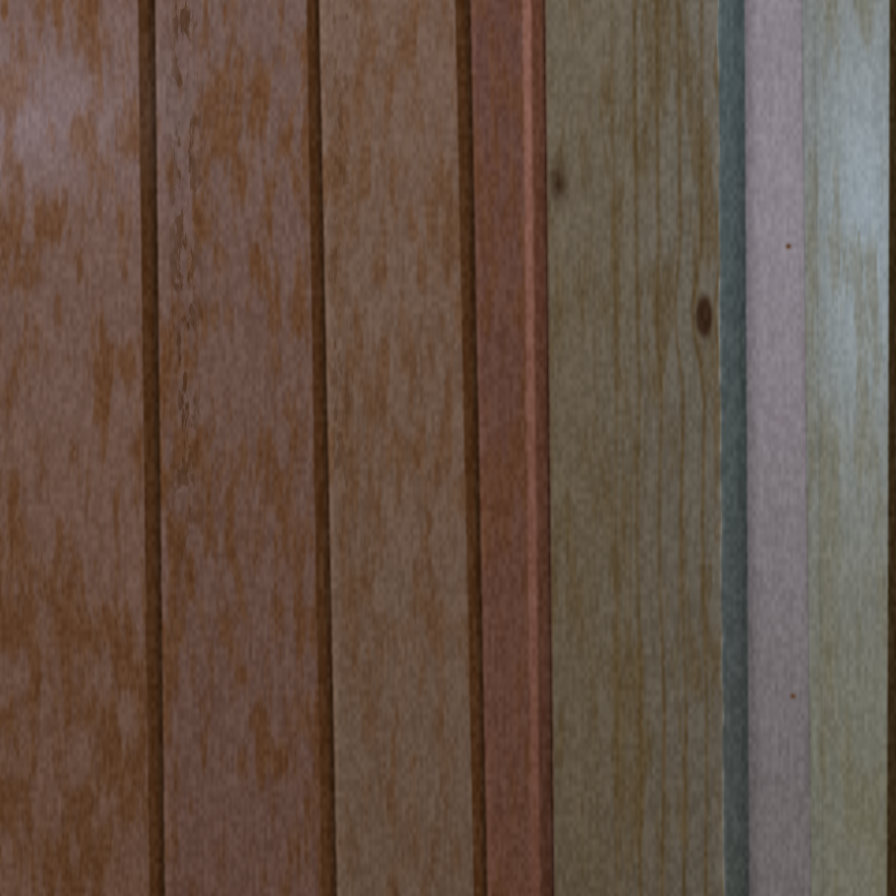
Reproduce this texture procedurally as a WebGL 1 fragment shader.

```glsl
precision highp float;
// Weathered wooden wall: brown planks, dark grooves, a knotted pine board and pale trim.
uniform vec2 u_resolution;

#define EDGE_SOFT 0.0022
#define GRAIN_AMOUNT 0.72
#define FIBER_AMOUNT 0.055
#define RING_AMOUNT 0.6
#define HAZE_COLOR vec3(0.07, 0.09, 0.13)
#define GROOVE_COLOR vec3(0.25, 0.155, 0.085)
#define STAIN_COLOR vec3(0.34, 0.21, 0.11)
#define KNOT_COLOR vec3(0.20, 0.13, 0.08)

float hash(vec2 p) {
  vec3 q = fract(vec3(p.xyx) * 0.1031);
  q += dot(q, q.yzx + 33.33);
  return fract((q.x + q.y) * q.z);
}

float noise(vec2 p) {
  vec2 i = floor(p), f = fract(p);
  f = f * f * (3.0 - 2.0 * f);
  return mix(mix(hash(i), hash(i + vec2(1.0, 0.0)), f.x),
             mix(hash(i + vec2(0.0, 1.0)), hash(i + vec2(1.0)), f.x), f.y);
}

float fbm(vec2 p) {
  float sum = 0.0, amp = 0.5;
  for (int i = 0; i < 4; i++) {
    sum += amp * noise(p);
    p = p * 2.03 + 17.1;
    amp *= 0.5;
  }
  return sum;
}

// Signed distance to the right of a slanted edge
float side(vec2 p, float bottom, float top) { return p.x - mix(bottom, top, p.y); }

float cover(float d) { return smoothstep(-EDGE_SOFT, EDGE_SOFT, d); }

float spot(vec2 p, vec2 center, vec2 radius) {
  vec2 d = (p - center) / radius;
  return exp(-dot(d, d));
}

// Dark groove with a shaded core and a lit lip
vec3 groove(vec3 col, vec2 p, vec2 left, vec2 right) {
  float a = side(p, left.x, left.y), b = side(p, right.x, right.y);
  float depth = clamp(a / (a - b), 0.0, 1.0);
  vec3 inner = GROOVE_COLOR * (1.15 - 0.35 * smoothstep(0.4, 0.95, depth));
  col *= 1.0 + 0.09 * exp(-abs(b - 0.003) / 0.003);
  return mix(col, inner, cover(a) * cover(-b));
}

void main() {
  vec2 p = gl_FragCoord.xy / u_resolution;
  float y = p.y;
  float board2 = cover(side(p, 0.175, 0.163));
  float board3 = cover(side(p, 0.368, 0.349));
  float redBoard = cover(side(p, 0.537, 0.517));
  float pineEdge = side(p, 0.619, 0.609);
  float stripEdge = side(p, 0.808, 0.801) + 0.002 * (noise(vec2(3.0, y * 24.0)) - 0.5);
  float trimEdge = side(p, 0.836, 0.831);
  float paleEdge = side(p, 0.905, 0.895);

  // Plank tones, cooler toward the top
  vec3 col = mix(vec3(0.385, 0.28, 0.225), vec3(0.45, 0.355, 0.325), y);
  col = mix(col, mix(vec3(0.365, 0.265, 0.225), vec3(0.435, 0.345, 0.315), y), board2);
  col = mix(col, mix(vec3(0.375, 0.30, 0.245), vec3(0.445, 0.355, 0.305), y), board3);
  col = mix(col, mix(vec3(0.355, 0.235, 0.185), vec3(0.385, 0.265, 0.235), y), redBoard);

  // Mottled stains: short streaks inside broad soft patches
  float plank = board2 + board3 + redBoard;
  vec2 g = p + vec2(0.02 * noise(p * vec2(9.0, 5.0)), 0.0);
  float streak = fbm(g * vec2(95.0, 20.0) + plank * 31.0);
  float patches = fbm(g * vec2(16.0, 7.0) + plank * 13.0);
  float stain = smoothstep(0.40, 0.66, streak * 0.65 + patches * 0.35);
  col = mix(col, STAIN_COLOR * (0.95 + 0.22 * y), stain * GRAIN_AMOUNT * (1.0 - 0.35 * board3));
  float flecks = smoothstep(0.48, 0.62, fbm(p * vec2(150.0, 45.0)));
  float band = exp(-pow((p.x - 0.207) / 0.016, 2.0)) + 0.5 * exp(-pow((p.x - 0.38) / 0.018, 2.0));
  col = mix(col, STAIN_COLOR * 0.82, flecks * 0.65 * band * smoothstep(0.25, 0.5, y));
  float vein = abs(y - 0.43 - 1.5 * abs(p.x - 0.475) - 0.06 * noise(p * 30.0));
  col = mix(col, STAIN_COLOR, 0.4 * exp(-vein / 0.012) * spot(p, vec2(0.45, 0.47), vec2(0.05, 0.09)));

  // Grooves and raised ridge
  col = groove(col, p, vec2(0.167, 0.154), vec2(0.184, 0.173));
  col = groove(col, p, vec2(0.359, 0.342), vec2(0.376, 0.356));
  col = groove(col, p, vec2(0.529, 0.508), vec2(0.544, 0.525));
  float ridge = side(p, 0.598, 0.588);
  col = mix(col, vec3(0.35, 0.22, 0.165) * (0.85 + 0.2 * y), cover(ridge));
  col = mix(col, mix(vec3(0.40, 0.26, 0.21), vec3(0.53, 0.37, 0.32), y), smoothstep(0.0075, 0.002, abs(ridge)));
  col *= 1.0 - 0.35 * exp(-abs(pineEdge + 0.002) / 0.002);

  // Pine board: thin growth lines swerve around the knot
  vec2 knot = vec2(0.786, 0.647);
  float ringX = p.x + 0.007 * y + 0.014 * spot(p, knot, vec2(0.05, 0.06)) + 0.006 * noise(vec2(p.x * 12.0, y * 5.0));
  float rings = pow(0.5 + 0.5 * cos(6.2832 * (ringX - 0.719) / 0.0245), 9.0);
  rings *= smoothstep(0.64, 0.73, p.x) * (0.55 + 0.45 * noise(vec2(ringX * 41.0, y * 6.0)));
  vec3 pine = mix(vec3(0.35, 0.305, 0.24), vec3(0.415, 0.375, 0.315), y);
  pine += vec3(0.0, 0.015, 0.035) * smoothstep(0.64, 0.78, p.x);
  pine = mix(pine, vec3(0.33, 0.26, 0.15), 0.5 * smoothstep(0.42, 0.7, fbm(p * vec2(80.0, 12.0))));
  pine = mix(pine, vec3(0.31, 0.23, 0.11), RING_AMOUNT * rings);
  pine = mix(pine, KNOT_COLOR, 0.8 * spot(p, vec2(0.623, 0.796), vec2(0.009, 0.020)));
  pine = mix(pine, KNOT_COLOR, 0.95 * smoothstep(0.2, 0.7, spot(p, knot, vec2(0.010, 0.026))));
  col = mix(col, pine, cover(pineEdge));

  // Grey recess, pinkish trim and pale board
  vec3 strip = mix(vec3(0.26, 0.275, 0.265), vec3(0.30, 0.345, 0.355), y);
  col = mix(col, strip * (1.0 - 0.18 * smoothstep(0.012, 0.03, stripEdge)), cover(stripEdge));
  col += 0.14 * exp(-abs(stripEdge) / 0.002) * noise(vec2(8.0, y * 60.0));
  vec3 trim = mix(vec3(0.42, 0.395, 0.40), vec3(0.54, 0.51, 0.54), smoothstep(0.0, 0.8, y));
  col = mix(col, trim * (0.84 + 0.16 * smoothstep(0.0, 0.018, trimEdge)), cover(trimEdge));
  vec3 pale = mix(vec3(0.43, 0.425, 0.375), vec3(0.49, 0.505, 0.495), smoothstep(0.0, 0.8, y));
  pale += vec3(0.08, 0.11, 0.15) * spot(p, vec2(0.965, 0.74), vec2(0.05, 0.24));
  pale = mix(pale, vec3(0.41, 0.38, 0.28), 0.4 * smoothstep(0.43, 0.7, fbm(p * vec2(75.0, 10.0))));
  col = mix(col, pale, cover(paleEdge));
  col *= 1.0 - 0.12 * exp(-abs(paleEdge) / 0.002) - 0.08 * exp(-abs(paleEdge - 0.014) / 0.002);
  float specks = spot(p, vec2(0.88, 0.725), vec2(0.003)) + spot(p, vec2(0.885, 0.223), vec2(0.003));
  col = mix(col, STAIN_COLOR, 0.8 * specks);
  col = mix(col, vec3(0.20, 0.15, 0.08), cover(side(p, 0.990, 0.993)));

  // Cool haze and fine fibres
  col += HAZE_COLOR * spot(p, vec2(0.0, 0.87), vec2(0.17, 0.09));
  col += FIBER_AMOUNT * (noise(p * vec2(240.0, 150.0)) + 0.6 * noise(p * vec2(300.0, 40.0)) - 0.8);
  gl_FragColor = vec4(clamp(col, 0.0, 1.0), 1.0);
}
```
